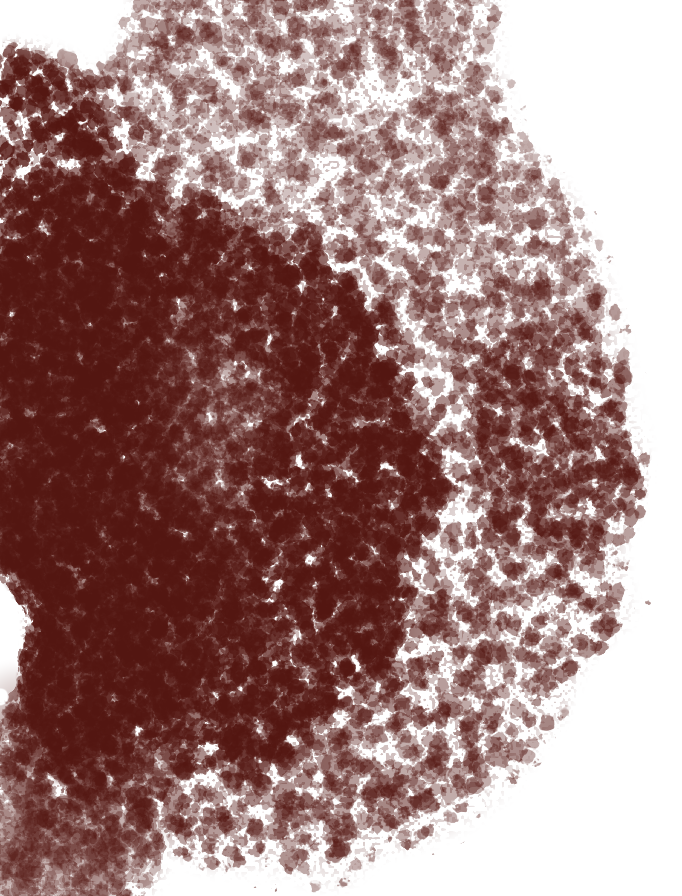
Reproduce this background procedurally as a WebGL 1 fragment shader.

```glsl
precision highp float;
// A mass of dry-brush dabs in dark red ink on white paper.
// Soft ellipses steer how dense and how opaque the dabs are; jittered
// cell layers with ragged edges are then stacked as translucent ink.
uniform vec2 u_resolution;

vec2 hash2(vec2 p) {
  vec3 q = fract(p.xyx * vec3(0.1031, 0.1030, 0.0973));
  q += dot(q, q.yzx + 33.33);
  return fract((q.xx + q.yz) * q.zy);
}

float noise(vec2 p) {
  vec2 i = floor(p), f = fract(p);
  f *= f * (3.0 - 2.0 * f);
  float low = mix(hash2(i).x, hash2(i + vec2(1, 0)).x, f.x);
  float high = mix(hash2(i + vec2(0, 1)).x, hash2(i + vec2(1, 1)).x, f.x);
  return mix(low, high, f.y);
}

// 1 inside an ellipse, fading to 0 across its relative softness
float zone(vec2 p, vec2 center, vec2 radii, float softness) {
  float d = length((p - center) / radii);
  return 1.0 - smoothstep(1.0 - softness, 1.0 + softness, d);
}

// x: chance of a dab, y: opacity of a dab
vec2 inkField(vec2 p) {
  float halo = max(zone(p, vec2(0.357, 0.885), vec2(0.22, 0.21), 0.16),
                   zone(p, vec2(0.311, 0.505), vec2(0.40, 0.475), 0.09));
  float cluster = zone(p, vec2(0.605, 0.50), vec2(0.105, 0.135), 0.35);
  float shoulder = zone(p, vec2(0.02, 0.80), vec2(0.135, 0.145), 0.25);
  float core = zone(p, vec2(0.25, 0.453), vec2(0.245, 0.31), 0.14);
  float band = zone(p, vec2(0.105, 0.46), vec2(0.14, 0.36), 0.28);
  float corner = zone(p, vec2(0.03, 0.09), vec2(0.14, 0.15), 0.25);
  float pale = zone(p, vec2(0.23, 0.545), vec2(0.06, 0.12), 0.6);
  float gap = zone(p, vec2(0.495, 0.48), vec2(0.035, 0.13), 0.5);
  float fray = zone(p, vec2(-0.01, 0.32), vec2(0.035, 0.11), 0.6);

  float density = 0.31 * halo;
  density = max(density, 0.50 * cluster);
  density = max(density, 0.48 * shoulder);
  density = max(density, 0.66 * core);
  density = max(density, 0.98 * band);
  density = max(density, 0.62 * corner);
  density -= 0.12 * gap * (1.0 - core) + 0.85 * fray;
  density -= 0.25 * (1.0 - smoothstep(0.0, 0.025, p.x));

  float opacity = 0.34 + 0.12 * (1.0 - smoothstep(0.5, 0.85, p.y));
  opacity = mix(opacity, 0.53, cluster);
  opacity = mix(opacity, 0.72, shoulder);
  opacity = mix(opacity, 0.28, corner);
  opacity = mix(opacity, 0.66, max(core, band));
  opacity = mix(opacity, 0.40, pale);
  return vec2(density, opacity);
}

// Opacity of one layer of dabs, one dab per jittered cell
float dabLayer(vec2 p, float scale, float seed, vec2 field) {
  float angle = seed * 1.7;
  vec2 q = mat2(cos(angle), sin(angle), -sin(angle), cos(angle)) * p * scale;
  q += seed * 37.0 + 100.0;
  float ragged = 0.55 * noise(q * 2.6) + 0.45 * noise(q * 7.0) - 0.5;
  float edge = 0.8 * scale / u_resolution.y + 0.02;
  float ink = 0.0;
  for (int y = -1; y <= 1; y++) {
    for (int x = -1; x <= 1; x++) {
      vec2 cell = floor(q) + vec2(x, y);
      vec2 jitter = hash2(cell);
      vec2 pick = hash2(cell + 71.3);
      float present = smoothstep(0.0, 0.12, field.x - pick.x);
      float radius = mix(0.36, 0.58, pick.y) * present;
      float d = length(q - cell - 0.15 - 0.7 * jitter) - radius;
      float cover = 1.0 - smoothstep(-edge, edge, d + 0.55 * ragged);
      ink = max(ink, cover * step(0.01, present) * mix(0.75, 1.15, jitter.x));
    }
  }
  return min(ink * field.y, 1.0);
}

void main() {
  vec2 p = gl_FragCoord.xy / u_resolution.y;

  // Wander the zone outlines so that they do not read as ellipses
  vec2 wander = vec2(noise(p * 13.0 + 5.0), noise(p * 13.0 + 47.0)) - 0.5;
  vec2 field = inkField(p + 0.045 * wander);

  // Stack the translucent layers
  float paper = 1.0;
  for (int i = 0; i < 8; i++) {
    float k = float(i);
    paper *= 1.0 - dabLayer(p, 42.0 + 3.0 * k, k + 1.0, field);
  }

  // Fine dry spray and the thin wash in the lower left
  float spray = smoothstep(0.58, 0.72, noise(p * 310.0));
  paper *= 1.0 - 0.28 * spray * smoothstep(0.02, 0.35, field.x);
  float wash = zone(p + 0.06 * wander, vec2(0.06, 0.12), vec2(0.10, 0.11), 0.4);
  paper *= 1.0 - 0.35 * wash * smoothstep(0.30, 0.42, noise(p * 45.0));

  gl_FragColor = vec4(mix(vec3(0.325, 0.085, 0.065), vec3(1.0), paper), 1.0);
}
```
